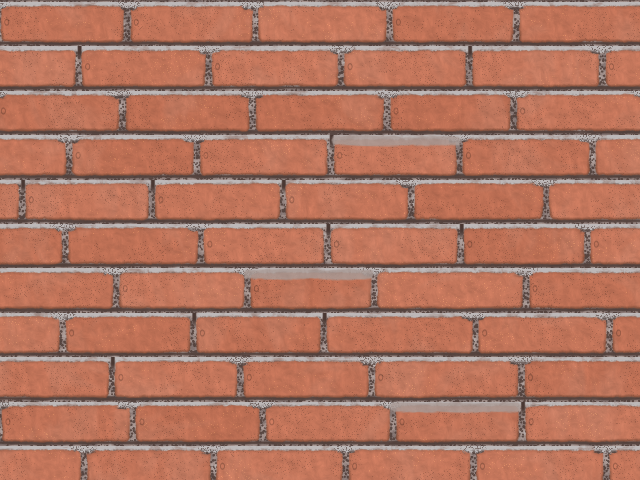
Write a Shadertoy shader that draws this texture.

```glsl
// Weathered red brick wall: eleven staggered courses in rough, crumbling grey mortar.

vec2 hash2(vec2 p) {
    vec3 q = fract(p.xyx * vec3(0.1031, 0.1030, 0.0973));
    q += dot(q, q.yzx + 33.33);
    return fract((q.xx + q.yz) * q.zy);
}

// Distances to the nearest and second nearest cell point.
vec2 cells(vec2 p) {
    vec2 id = floor(p), near = vec2(8.0);
    for (int y = -1; y <= 1; y++)
    for (int x = -1; x <= 1; x++) {
        vec2 cell = id + vec2(x, y);
        float d = length(cell + hash2(cell) - p);
        near = d < near.x ? vec2(d, near.x) : vec2(near.x, min(near.y, d));
    }
    return near;
}

// Layered, warped sines, roughly -1 to 1.
float ripple(vec2 p) {
    float sum = 0.0, amp = 0.6;
    for (int i = 0; i < 5; i++) {
        p = mat2(0.8, 0.6, -0.6, 0.8) * p * 1.7 + 1.3;
        p += 0.7 * sin(p.yx);
        sum += amp * sin(p.x) * sin(p.y);
        amp *= 0.68;
    }
    return sum;
}

float roundBox(vec2 p, vec2 halfSize, float radius) {
    vec2 e = abs(p) - halfSize + radius;
    return length(max(e, 0.0)) + min(max(e.x, e.y), 0.0) - radius;
}

// Height of one course and position of its first upright joint.
const float COURSE = 0.0925;
const float FIRST_JOINT[11] = float[11](
    0.262, 0.163, 0.260, 0.144, 0.045, 0.141, 0.238, 0.132, 0.231, 0.274, 0.174);

void mainImage(out vec4 fragColor, in vec2 fragCoord) {
    vec2 p = fragCoord / iResolution.xy * vec2(4.0 / 3.0, 1.0);
    float aa = 1.0 / iResolution.y;

    // Course, counted from the top, and depth below its upper edge
    float t = (0.9957 - p.y) / COURSE;
    float row = floor(t);
    float depth = (t - row) * COURSE;
    int course = clamp(int(row), 0, 10);

    // Upright joints on either side; three courses have one longer brick
    float left = -1.0, right = 9.0, column = 0.0;
    for (int j = -2; j <= 6; j++) {
        float x = FIRST_JOINT[course] + 0.272 * float(j);
        x += 0.012 * (hash2(vec2(j + 20, course + 5)).x - 0.5);
        if (course >= 6 && course <= 8 && x > 0.85) x += 0.045;
        if (x <= p.x) { left = x; column = float(j); }
        else right = min(right, x);
    }
    vec2 seed = hash2(vec2(column + 31.0, row + 17.0));
    vec2 q = vec2(p.x - 0.5 * (left + right), 0.046 - depth);
    vec2 halfSize = vec2(0.5 * (right - left) - 0.0068, 0.0372);

    // Rough brick outline
    float coarse = ripple(p * 14.0), fine = ripple(p * 75.0);
    float d = roundBox(q, halfSize, 0.009) + 0.0012 * coarse + 0.0012 * fine;

    // Crumbled mortar lumps at the heads of most joints
    float jointX = p.x - left < right - p.x ? left : right;
    vec2 jointSeed = hash2(vec2(floor(jointX * 200.0) + 40.0, row + 9.0));
    vec2 lumpPos = vec2(p.x - jointX + 0.012 * (jointSeed.y - 0.3), depth - 0.004);
    float lump = length(lumpPos / vec2(0.024, 0.012)) - 1.0 + 0.25 * fine;
    lump += 3.0 * step(0.72, jointSeed.x);
    d = max(d, -lump * 0.012);

    // Brick face: mottling, slanted streaks, pits and pale grains
    vec2 face = q + seed * 3.0;
    vec2 grain = cells(face * 190.0);
    vec3 brick = vec3(0.755, 0.45, 0.345) + 0.035 * (seed.x - 0.5);
    brick = mix(brick, vec3(0.77, 0.52, 0.43), 0.35 * smoothstep(-0.2, 0.8, ripple(face * 9.0)));
    brick *= 1.0 + 0.045 * ripple(face * vec2(22.0, 50.0) + q.x * 30.0) + 0.04 * ripple(face * 110.0);
    brick *= 1.0 - 0.16 * smoothstep(0.25, 0.05, grain.x) * step(0.1, coarse);
    brick += vec3(0.10, 0.09, 0.04) * smoothstep(0.2, 0.0, grain.x) * step(0.45, -coarse);
    float dent = length((q + vec2(halfSize.x - 0.012, -0.004)) / vec2(0.7, 1.0));
    brick *= 1.0 - 0.2 * smoothstep(0.003, 0.0, abs(dent - 0.006)) * step(0.35, seed.y);
    // Worn rim, darkest on the underside
    float rim = smoothstep(-0.007, 0.0, d);
    brick = mix(brick, vec3(0.50, 0.30, 0.22), rim * mix(0.25, 0.85, smoothstep(0.01, -0.03, q.y)));

    // Mortar: pale on top of each brick, gritty grey elsewhere
    vec2 grit = cells(p * 150.0);
    float bed = smoothstep(0.014, 0.004, depth);
    float tone = 0.25 + 0.6 * bed + 0.35 * ripple(p * vec2(35.0, 80.0)) + 0.2 * fine;
    vec3 mortar = mix(vec3(0.51, 0.45, 0.44), vec3(0.65, 0.58, 0.56), smoothstep(0.0, 0.5, tone));
    mortar = mix(mortar, vec3(0.74, 0.72, 0.72), smoothstep(0.4, 0.9, tone + 0.5 * smoothstep(0.1, -0.3, lump)));
    // Shadow under bricks, pits in the upright joints, cracks in the lumps
    float under = smoothstep(0.0065, 0.0015, abs(depth - 0.0855) + 0.0015 * coarse);
    float pits = smoothstep(0.55, 0.2, grit.x + 0.2 * fine) * (1.0 - bed);
    float hollow = smoothstep(0.006, 0.002, abs(p.x - jointX - 0.002)) * step(0.72, jointSeed.x)
        * smoothstep(0.035, 0.012, depth);
    float crack = smoothstep(0.16, 0.03, grit.y - grit.x) * smoothstep(0.3, -0.1, lump);
    float dark = max(max(0.85 * under, 0.8 * pits), max(hollow, 0.6 * crack));
    mortar = mix(mortar, vec3(0.29, 0.22, 0.20), dark);

    vec3 color = mix(brick, mortar, smoothstep(-aa, aa, d));

    // Smooth mortar smeared over a few bed joints
    vec3 smearX = vec3(0.825, 0.642, 0.950);
    for (int i = 0; i < 3; i++) {
        vec2 s = p - vec2(smearX[i], 0.984 - COURSE * float(3 * i + 3));
        float smear = roundBox(s, vec2(0.135, 0.010), 0.008) + 0.003 * ripple(p * vec2(20.0, 45.0));
        color = mix(color, vec3(0.66, 0.60, 0.58) + 0.02 * fine, 0.85 * smoothstep(0.003, -0.003, smear));
    }
    fragColor = vec4(clamp(color, 0.0, 1.0), 1.0);
}
```
